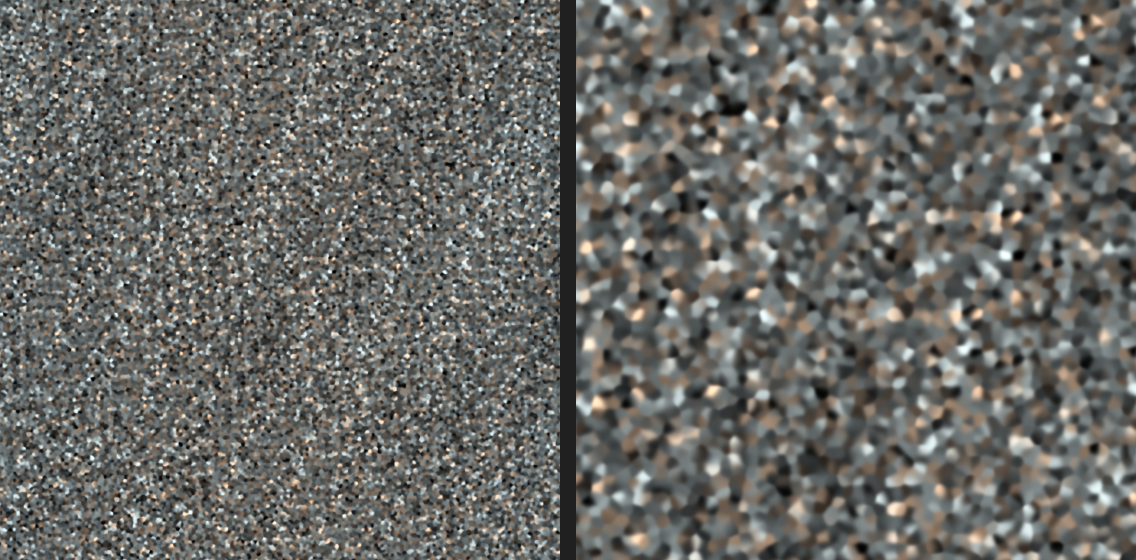
Left: the whole. Right: its middle third, enlarged.
Write a WebGL 1 fragment shader that draws this texture.

```glsl
precision highp float;

uniform vec2 u_resolution;

const float GRAINS_ACROSS = 172.0;
const float GRAIN_SHARPNESS = 3.4;
const float GRAIN_JITTER = 0.9;
const float MAX_STRETCH = 0.4;
const float EDGE_CONTRAST = 0.5;

const float TONE_BASE = 0.16;
const float TONE_RANGE = 0.48;
const float GLINT_GAIN = 0.32;
const float PIT_DEPTH = 0.12;

const vec3 COOL_TINT = vec3(0.95, 1.015, 1.02);
const vec3 WARM_TINT = vec3(1.17, 0.99, 0.83);
const vec3 RED_GRAIN = vec3(1.0, 0.12, 0.08);
const float RED_SHARE = 0.0002;

const float MOTTLE_SCALE = 14.0;
const float MOTTLE_GAIN = 0.06;
const float EDGE_COOLING = 0.04;

float hash(vec2 p) {
  return fract(sin(dot(p, vec2(127.1, 311.7))) * 43758.5453);
}

vec2 hash2(vec2 p) {
  return vec2(hash(p), hash(p + 51.7));
}

float valueNoise(vec2 p) {
  vec2 cell = floor(p);
  vec2 f = fract(p);
  f = f * f * (3.0 - 2.0 * f);
  float low = mix(hash(cell), hash(cell + vec2(1.0, 0.0)), f.x);
  float high = mix(hash(cell + vec2(0.0, 1.0)), hash(cell + 1.0), f.x);
  return mix(low, high, f.y);
}

// Mostly mid greys, with a long bright tail and a short dark one
float grainTone(float h) {
  float glint = smoothstep(0.82, 1.0, h);
  float pit = 1.0 - smoothstep(0.0, 0.12, h);
  return TONE_BASE + TONE_RANGE * h + GLINT_GAIN * glint - PIT_DEPTH * pit;
}

vec3 grainColor(vec2 id) {
  float warmth = smoothstep(0.45, 0.95, hash(id + 17.3));
  vec3 mineral = grainTone(hash(id + 83.1)) * mix(COOL_TINT, WARM_TINT, warmth);
  float isRed = step(1.0 - RED_SHARE, hash(id + 139.9));
  return mix(mineral, RED_GRAIN, isRed);
}

// Squared distance to a grain that is stretched along a random direction
float grainDistance(vec2 offset, vec2 id) {
  float angle = 3.14159 * hash(id + 201.3);
  vec2 axis = vec2(cos(angle), sin(angle));
  float along = dot(offset, axis);
  float stretch = MAX_STRETCH * hash(id + 233.7);
  return dot(offset, offset) - stretch * along * along;
}

// Soft blend of the packed grains, set off against a wider blend around them
vec3 packedGrains(vec2 p) {
  vec2 cell = floor(p);
  vec4 nearSum = vec4(0.0);
  vec4 wideSum = vec4(0.0);
  for (int y = -2; y <= 2; y++) {
    for (int x = -2; x <= 2; x++) {
      vec2 id = cell + vec2(float(x), float(y));
      vec2 center = id + 0.5 + GRAIN_JITTER * (hash2(id) - 0.5);
      float sharpness = GRAIN_SHARPNESS * mix(0.8, 1.3, hash(id + 271.9));
      float weight = exp(-sharpness * grainDistance(p - center, id));
      vec4 grain = vec4(grainColor(id), 1.0);
      nearSum += weight * grain;
      wideSum += sqrt(weight) * grain;
    }
  }
  vec3 nearColor = nearSum.rgb / nearSum.a;
  vec3 wideColor = wideSum.rgb / wideSum.a;
  return nearColor + EDGE_CONTRAST * (nearColor - wideColor);
}

void main() {
  vec2 uv = gl_FragCoord.xy / min(u_resolution.x, u_resolution.y);
  vec2 centered = gl_FragCoord.xy / u_resolution - 0.5;

  vec3 color = packedGrains(uv * GRAINS_ACROSS);

  // Faint broad patches of lighter and darker sand
  float mottle = 0.6 * valueNoise(uv * MOTTLE_SCALE)
               + 0.4 * valueNoise(uv * MOTTLE_SCALE * 2.3 + 9.0);
  color *= 1.0 + MOTTLE_GAIN * (2.0 * mottle - 1.0);

  // Slightly cooler towards the sides
  float side = smoothstep(0.1, 0.5, abs(centered.x));
  color *= 1.0 + EDGE_COOLING * side * vec3(-1.0, -0.3, 0.2);

  gl_FragColor = vec4(clamp(color, 0.0, 1.0), 1.0);
}
```
